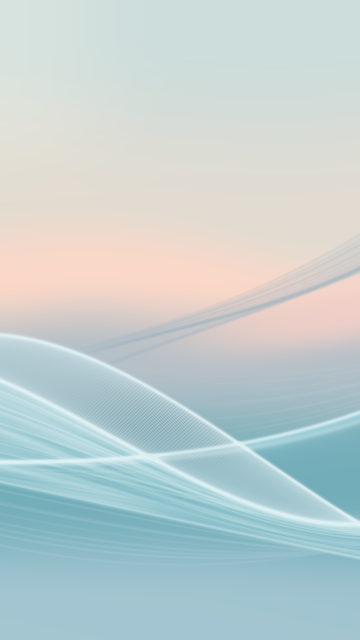
Give the GLSL for this background, as a Shadertoy shader.

```glsl
// Translucent silk waves in pale teal beneath a soft peach and mist sky.
#define MIST vec3(0.80, 0.865, 0.86)
#define SAND vec3(0.885, 0.86, 0.82)
#define PEACH vec3(0.98, 0.845, 0.785)
#define HAZE vec3(0.70, 0.75, 0.78)
#define TEAL vec3(0.45, 0.68, 0.725)
#define WATER vec3(0.64, 0.775, 0.82)
#define GAUZE vec3(0.67, 0.785, 0.82)
#define FOAM vec3(0.89, 0.955, 0.965)
#define MESH_CELLS 110.0
#define THREADS 9

float hash(vec2 p) {
    return fract(sin(dot(p, vec2(127.1, 311.7))) * 43758.5);
}

float gradientDot(vec2 cell, vec2 offset) {
    float angle = 6.2832 * hash(cell);
    return dot(vec2(cos(angle), sin(angle)), offset);
}

float gradientNoise(vec2 p) {
    vec2 i = floor(p), f = p - i;
    vec2 u = f * f * f * (f * (f * 6.0 - 15.0) + 10.0);
    vec2 e = vec2(1, 0);
    return mix(mix(gradientDot(i, f), gradientDot(i + e, f - e), u.x),
               mix(gradientDot(i + e.yx, f - e.yx), gradientDot(i + 1.0, f - 1.0), u.x), u.y);
}

// Cubic curve through four heights at x = 0, 1/3, 2/3 and 1
float curve(float x, vec4 h) {
    float a = x * 3.0, b = a - 1.0, c = a - 2.0, d = a - 3.0;
    return dot(h, vec4(-b * c * d / 6.0, a * c * d / 2.0, -a * b * d / 2.0, a * b * c / 6.0));
}

// Antialiased line; d is the signed height above it
float line(float d, float width) {
    float w = max(width, 0.8 / iResolution.y);
    return exp(-d * d / (w * w)) * width / w;
}

// Coverage below an edge
float below(float d, float softness) {
    return 1.0 - smoothstep(-softness, softness, d);
}

// Fine threads spread between two curves
float threads(float y, float top, float bottom, float seed) {
    float sum = 0.0;
    for (int i = 0; i < THREADS; i++) {
        float k = float(i);
        float t = (k + hash(vec2(k, seed))) / float(THREADS);
        sum += line(y - mix(top, bottom, t), 0.0018) * (0.3 + 0.7 * hash(vec2(seed, k)));
    }
    return sum;
}

vec3 sky(vec2 p) {
    float cloud = gradientNoise(p * vec2(2.0, 5.0) + 3.0);
    float y = p.y + 0.025 * cloud;
    vec3 col = mix(SAND, MIST, smoothstep(0.66, 0.95, y));
    col += vec3(0.045, 0.025, 0.01) * (1.0 - smoothstep(0.0, 0.5, p.x)) * smoothstep(0.65, 0.85, y);
    float warmth = 1.0 - smoothstep(0.57, 0.69, y + 0.05 * smoothstep(0.4, 1.0, p.x));
    col = mix(col, PEACH, warmth);
    col = mix(col, HAZE, 1.0 - smoothstep(0.43, 0.56, y));
    col = mix(col, TEAL, 1.0 - smoothstep(0.26, 0.43, p.y));
    return mix(col, WATER, 1.0 - smoothstep(0.06, 0.23, p.y));
}

void mainImage(out vec4 fragColor, in vec2 fragCoord) {
    vec2 p = fragCoord / iResolution.xy;
    float x = p.x, y = p.y;
    vec3 col = sky(p);

    // Warm glow on the right, behind the distant veil
    vec2 glow = (p - vec2(0.92, 0.505 + 0.1 * (x - 0.92))) / vec2(0.38, 0.05);
    col = mix(col, vec3(0.94, 0.81, 0.78), 0.9 * exp(-dot(glow, glow) * 1.3));

    // Distant veil with darker folds
    float veilTop = curve(x, vec4(0.43, 0.475, 0.54, 0.636));
    float veilFold = curve(x, vec4(0.40, 0.462, 0.512, 0.581));
    float veilEnd = curve(x, vec4(0.36, 0.438, 0.505, 0.576));
    float veilFade = smoothstep(0.08, 0.45, x);
    float veil = below(y - veilTop, 0.004) * (1.0 - below(y - veilEnd, 0.004));
    float depth = clamp((veilTop - y) / (veilTop - veilEnd), 0.0, 1.0);
    col = mix(col, vec3(0.71, 0.755, 0.785), veil * veilFade * (0.18 + 0.35 * depth));
    float folds = line(y - veilFold, 0.003) + 0.6 * line(y - veilEnd, 0.003);
    folds += 0.3 * threads(y, veilTop, veilFold, 4.0);
    col = mix(col, vec3(0.58, 0.68, 0.74), min(folds, 1.0) * 0.55 * veilFade);

    // Wave outlines
    float crest = curve(x, vec4(0.477, 0.419, 0.306, 0.182));
    float ribbon = curve(x, vec4(0.406, 0.311, 0.219, 0.181));
    float swell = curve(x, vec4(0.278, 0.284, 0.307, 0.356));
    float hem = curve(x, vec4(0.247, 0.207, 0.167, 0.128));
    float left = 1.0 - smoothstep(0.2, 0.6, x), right = smoothstep(0.4, 0.8, x);

    // Rising swell on the right
    float swellFill = below(y - swell, 0.003);
    col = mix(col, TEAL, 0.6 * swellFill * right * below(0.2 - y, 0.06));
    col += 0.16 * swellFill * exp(min(y - swell, 0.0) / 0.012) * right;
    float farThreads = threads(y, swell + 0.1 * (1.0 - x) + 0.08, swell, 8.0);
    col = mix(col, FOAM, 0.08 * min(farThreads, 1.0) * right);

    // Gauze sheet under the main crest
    float sheet = below(y - crest, 0.002) * (1.0 - below(y - ribbon, 0.004));
    col = mix(col, GAUZE, 0.72 * sheet);
    col = mix(col, FOAM, 0.55 * sheet * exp(min(y - crest, 0.0) / 0.018));
    vec2 weave = 6.2832 * MESH_CELLS * vec2(x + 0.25 * y, (y - 0.4 * crest) * 1.78);
    vec2 patchOffset = (p - vec2(0.44, 0.345)) / vec2(0.26, 0.07);
    float mesh = sheet * exp(-dot(patchOffset, patchOffset));
    col += mesh * (0.055 * sin(weave.x) * sin(weave.y) - 0.05);

    // Silk body between the ribbon and the hem
    float body = below(y - ribbon, 0.003) * (1.0 - below(y - hem, 0.006));
    float along = (ribbon - y) / max(ribbon - hem, 0.01);
    float silk = gradientNoise(vec2(x * 2.0, along * 9.0)) + 0.5 * gradientNoise(vec2(x * 3.0, along * 23.0));
    col = mix(col, vec3(0.55, 0.765, 0.805), 0.65 * body);
    col = mix(col, FOAM, body * clamp(0.16 + 0.4 * silk + 0.3 * left * (1.0 - along), 0.0, 0.7));
    float fan = threads(y, ribbon, hem + 0.035, 2.0) + 0.5 * threads(y, swell, hem, 6.0) * left;
    col = mix(col, FOAM, 0.35 * body * min(fan, 1.0));

    // Bright rims
    float rims = 0.85 * line(y - crest, 0.0035) + 0.7 * line(y - ribbon, 0.004);
    rims += 0.75 * line(y - swell, 0.0035) + 0.55 * line(y - hem, 0.0025);
    rims += 0.35 * line(y - swell + 0.014 * x, 0.005) + 0.25 * line(y - ribbon, 0.015);
    col = mix(col, FOAM, min(rims, 0.9));

    // Faint submerged strands and shade below the hem
    float under = below(y - hem, 0.005);
    col = mix(col, TEAL, 0.35 * under * exp(min(y - hem, 0.0) / 0.05));
    float strands = threads(y, hem, hem - 0.10 + 0.12 * x * x, 11.0);
    col = mix(col, FOAM, 0.14 * under * min(strands, 1.0));

    fragColor = vec4(clamp(col, 0.0, 1.0), 1.0);
}
```
